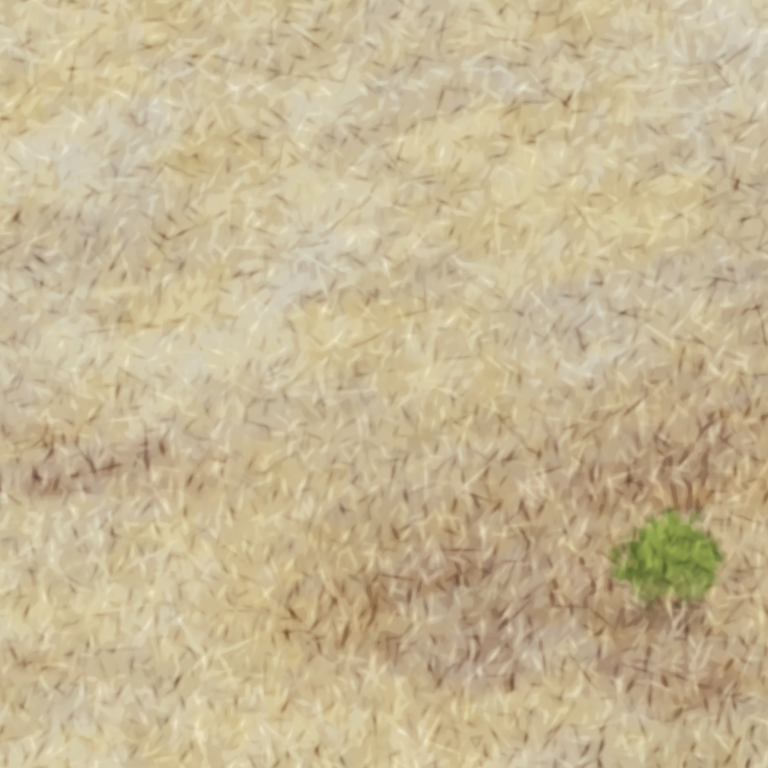
Reproduce this texture procedurally as a three.js fragment shader.

```glsl
varying vec2 vUv;

const vec3 SHADE = vec3(0.43, 0.33, 0.26);
const vec3 EARTH = vec3(0.56, 0.46, 0.35);
const vec3 STUBBLE = vec3(0.66, 0.57, 0.44);
const vec3 HAY = vec3(0.73, 0.66, 0.53);
const vec3 STRAW = vec3(0.79, 0.73, 0.59);
const vec3 PALE = vec3(0.84, 0.80, 0.67);
const vec3 GLINT = vec3(0.92, 0.88, 0.77);
const vec3 LEAF_DARK = vec3(0.34, 0.40, 0.17);
const vec3 LEAF_LIGHT = vec3(0.60, 0.67, 0.31);

vec2 hash2(vec2 p) {
  vec3 q = fract(vec3(p.xyx) * vec3(0.1031, 0.1030, 0.0973));
  q += dot(q, q.yzx + 33.33);
  return fract((q.xx + q.yz) * q.zy);
}

vec2 rotate(vec2 p, float angle) {
  float c = cos(angle), s = sin(angle);
  return vec2(c * p.x + s * p.y, c * p.y - s * p.x);
}

// Smooth cellular noise, about -1 to 1: random cell values blended by distance
float cells(vec2 p, float seed) {
  vec2 base = floor(p);
  float sum = 0.0, total = 0.0;
  for (int j = -1; j <= 1; j++) {
    for (int i = -1; i <= 1; i++) {
      vec2 cell = base + vec2(float(i), float(j));
      vec2 d = cell + hash2(cell + seed) - p;
      float weight = exp(-5.0 * dot(d, d));
      sum += weight * (2.0 * hash2(cell + seed + 57.0).x - 1.0);
      total += weight;
    }
  }
  return sum / total;
}

// Scattered soft strokes, light (+) or dark (-), each leaning at random
float blades(vec2 p, float lean, float spread, vec2 size, float seed) {
  vec2 base = floor(p);
  float sum = 0.0;
  for (int j = -1; j <= 1; j++) {
    for (int i = -1; i <= 1; i++) {
      vec2 cell = base + vec2(float(i), float(j));
      vec2 style = hash2(cell + seed + 91.0) - 0.5;
      vec2 d = p - cell - hash2(cell + seed);
      d = rotate(d, lean + spread * style.x) / size;
      sum += 2.0 * style.y * exp(-dot(d, d));
    }
  }
  return sum;
}

float blob(vec2 p, vec2 center, vec2 radius) {
  vec2 d = (p - center) / radius;
  return exp(-dot(d, d));
}

// Bare earth: a band at the left, wide ground at the lower right
float bareGround(vec2 p) {
  float bare = 0.75 * blob(p, vec2(0.12, 0.40), vec2(0.25, 0.06));
  bare += 0.9 * blob(p, vec2(0.60, 0.23), vec2(0.24, 0.13));
  bare += 0.95 * blob(p, vec2(0.93, 0.38), vec2(0.26, 0.15));
  bare += 0.6 * blob(p, vec2(0.88, 0.14), vec2(0.18, 0.07));
  bare += 0.5 * blob(p, vec2(0.05, 0.14), vec2(0.12, 0.03));
  return bare;
}

// Colour ramp over a tone measured in standard deviations
vec3 grassColor(float tone) {
  vec3 color = mix(SHADE, EARTH, smoothstep(-3.2, -1.9, tone));
  color = mix(color, STUBBLE, smoothstep(-1.9, -1.15, tone));
  color = mix(color, HAY, smoothstep(-1.15, -0.5, tone));
  color = mix(color, STRAW, smoothstep(-0.5, 0.25, tone));
  color = mix(color, PALE, smoothstep(0.25, 1.1, tone));
  return mix(color, GLINT, smoothstep(1.1, 2.8, tone));
}

void main() {
  vec2 p = vUv;
  vec2 slanted = rotate(p, 0.3) * vec2(0.7, 1.4);

  // Broad patches and tufts
  float broad = cells(slanted * 6.0, 3.0);
  float patches = cells(slanted * 14.0, 11.0);
  float tufts = cells(slanted * 32.0, 23.0);
  float grain = cells(p * vec2(100.0, 85.0), 31.0);
  vec2 warp = 0.05 * vec2(broad, patches);
  float bare = bareGround(p + warp) * (0.9 + 0.5 * patches + 0.3 * tufts);
  bare = clamp(bare, 0.0, 1.1);

  // Lying straw above, standing stalks below
  float lying = blades(p * 52.0, 0.35, 2.2, vec2(0.5, 0.17), 41.0);
  float standing = blades(p * 50.0, 1.5, 1.3, vec2(0.5, 0.17), 53.0);
  float strands = blades(p * 24.0, 0.5, 3.0, vec2(0.5, 0.07), 67.0);
  float stalks = blades(p * 27.0, 1.5, 0.6, vec2(0.48, 0.11), 79.0);
  float upper = smoothstep(0.25, 0.75, p.y);

  float tone = 0.55 - 1.9 * bare + 0.35 * broad + 0.4 * patches;
  tone += 0.45 * tufts + 0.4 * grain;
  tone += mix(1.0, 1.5, upper) * lying + mix(1.7, 0.7, upper) * standing;
  tone += 1.1 * strands + (0.3 + 1.1 * bare) * stalks;
  tone -= 1.3 * blob(p, vec2(0.87, 0.20), vec2(0.06, 0.035));
  vec3 color = grassColor(tone);

  // Yellow and grey drifts, ruddy earth
  float hue = cells(slanted * 9.0, 101.0) + 0.7 * cells(p * 38.0, 113.0);
  color += hue * vec3(0.012, 0.002, -0.035);
  color += bare * vec3(0.012, -0.010, -0.004);

  // Green shrub with a ragged rim and a browner foot
  vec2 shrub = (p - vec2(0.872, 0.268)) / vec2(0.076, 0.062);
  float rim = length(shrub) + 0.22 * cells(p * 42.0, 127.0) + 0.12 * grain;
  float leaves = 1.0 - smoothstep(0.72, 1.08, rim);
  float light = 0.5 + 0.22 * shrub.y + 0.3 * tufts + 0.35 * grain;
  light += 0.5 * standing + 0.4 * lying;
  vec3 foliage = mix(LEAF_DARK, LEAF_LIGHT, clamp(light, 0.0, 1.0));
  leaves *= mix(0.5, 0.95, smoothstep(-0.9, 0.0, shrub.y));
  color = mix(color, foliage, leaves);

  gl_FragColor = vec4(color, 1.0);
}
```
